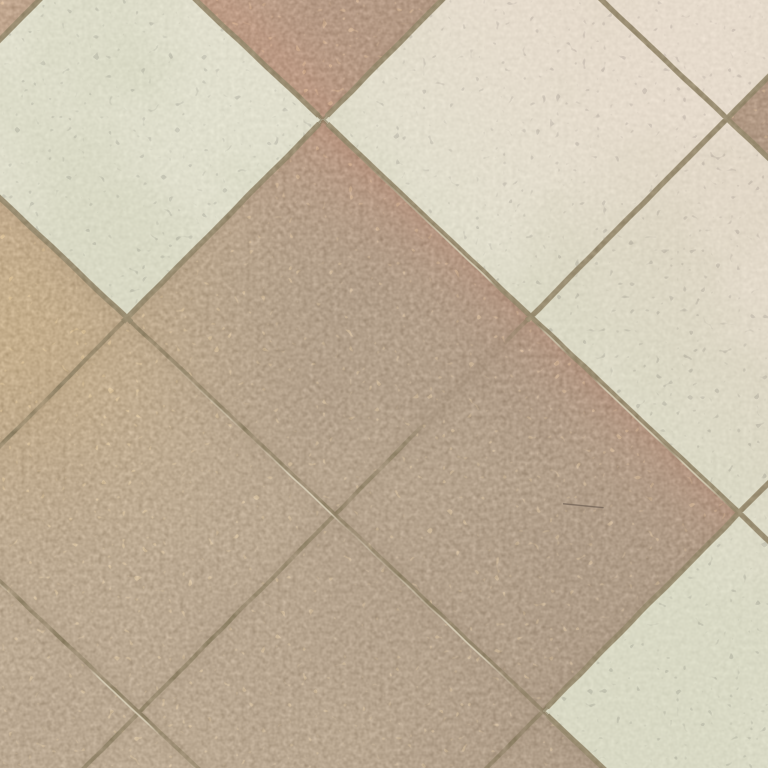
A Shadertoy shader for this texture:

```glsl
#define CORNER vec2(0.4206, 0.8438)
#define AXIS_U vec2(0.2708, -0.2559)
#define AXIS_V vec2(-0.2552, -0.2578)
#define TILE_SIZE 0.367
#define GROUT_HALF 0.0034
#define GRAIN_SCALE 150.0
#define GRAIN_AMOUNT 0.10
#define TAN_DARK vec3(0.685, 0.612, 0.532)
#define TAN_LIGHT vec3(0.735, 0.665, 0.575)
#define CREAM_DARK vec3(0.86, 0.845, 0.77)
#define CREAM_LIGHT vec3(0.89, 0.87, 0.805)
#define GROUT vec3(0.59, 0.54, 0.43)

vec2 hashGradient(vec2 p) {
    p = vec2(dot(p, vec2(127.1, 311.7)), dot(p, vec2(269.5, 183.3)));
    return 2.0 * fract(sin(p) * 43758.55) - 1.0;
}

float gradientNoise(vec2 p) {
    vec2 i = floor(p), f = fract(p);
    vec2 s = f * f * f * (f * (f * 6.0 - 15.0) + 10.0);
    vec2 e = vec2(1.0, 0.0);
    float a = dot(hashGradient(i), f);
    float b = dot(hashGradient(i + e), f - e);
    float c = dot(hashGradient(i + e.yx), f - e.yx);
    float d = dot(hashGradient(i + 1.0), f - 1.0);
    return mix(mix(a, b, s.x), mix(c, d, s.x), s.y);
}

float fbm(vec2 p) {
    float sum = 0.0, amp = 0.6;
    for (int k = 0; k < 4; k++) {
        sum += amp * gradientNoise(p);
        p = p * 2.03 + 17.3;
        amp *= 0.5;
    }
    return sum;
}

// Laying order: which cells hold a cream tile
float isCream(vec2 t) {
    vec2 c = floor(t);
    bool middleRow = c.y == 0.0 && mod(c.x, 3.0) == 2.0;
    bool upperRow = c.y == -1.0 && c.x >= 0.0;
    bool topRow = c.y == -2.0 && c.x <= 0.0;
    return middleRow || upperRow || topRow ? 1.0 : 0.0;
}

// Soft-edged stroke around a distance of zero
float stroke(float d, float halfWidth, float px) {
    return 1.0 - smoothstep(halfWidth - px, halfWidth + px, abs(d));
}

float segmentDistance(vec2 p, vec2 a, vec2 b) {
    vec2 ab = b - a;
    return length(p - a - ab * clamp(dot(p - a, ab) / dot(ab, ab), 0.0, 1.0));
}

vec3 tanTile(vec2 uv, vec2 t, float cloud) {
    float light = 1.0 - smoothstep(0.1, 0.75, uv.x + 0.25 * uv.y - 0.1);
    vec3 col = mix(TAN_DARK, TAN_LIGHT, clamp(light + cloud * 0.8, 0.0, 1.0));
    // Rosy rims beside the cream tiles, ochre at the left
    float rim = exp(-7.0 * abs(t.y)) + 0.6 * smoothstep(0.6, 0.95, uv.y);
    col += vec3(0.025, -0.025, -0.025) * min(rim, 1.2);
    float ochre = exp(-18.0 * dot(uv - vec2(0.0, 0.58), uv - vec2(0.0, 0.58)));
    return col + vec3(0.035, 0.015, -0.03) * ochre;
}

vec3 creamTile(vec2 uv, float cloud) {
    float light = smoothstep(-0.25, 0.25, cloud + 0.25 * (uv.y - 0.65));
    vec3 col = mix(CREAM_DARK, CREAM_LIGHT, light);
    float rose = smoothstep(1.1, 1.8, uv.x + uv.y);
    return col + vec3(0.012, -0.012, -0.005) * rose + vec3(-0.01, 0.006, 0.0) * (1.0 - rose);
}

void mainImage(out vec4 fragColor, in vec2 fragCoord) {
    vec2 uv = fragCoord / iResolution.xy;
    float px = 0.75 / iResolution.y;

    // Skewed tile coordinates and signed distances to the nearest seams
    vec2 t = inverse(mat2(AXIS_U, AXIS_V)) * (uv - CORNER);
    vec2 d = (t - round(t)) * TILE_SIZE + 0.0012 * gradientNoise(uv * 22.0);
    float cream = isCream(t);
    float creamSeam = max(isCream(t + 0.02), isCream(t - 0.02));

    float cloud = fbm(uv * 4.0);
    float grain = gradientNoise(uv * GRAIN_SCALE);
    float fine = gradientNoise(uv * GRAIN_SCALE * 1.7 + 40.0);
    vec3 col = mix(tanTile(uv, t, cloud), creamTile(uv, cloud), cream);

    // Speckled glaze: strong on tan, faint on cream
    col += (grain + 0.6 * fine) * GRAIN_AMOUNT * mix(1.0, 0.4, cream);
    float fleck = smoothstep(0.28, 0.5, gradientNoise(uv * 115.0 + 9.0));
    col += fleck * mix(vec3(0.09, 0.08, 0.05), vec3(-0.09, -0.09, -0.08), cream);

    // Dirt gathered along the seams of the tan tiles
    float edge = min(abs(d.x), abs(d.y));
    col -= 0.05 * exp(-edge * 130.0) * (0.6 + grain) * (1.0 - cream);

    // Grout, with one cross seam worn away in its middle
    float wornSpan = smoothstep(0.05, 0.16, t.y) * (1.0 - smoothstep(0.5, 0.68, t.y));
    float worn = round(t.x) == 1.0 ? wornSpan : 0.0;
    float width = GROUT_HALF * mix(0.75, 1.0, creamSeam);
    float patchy = clamp(0.68 + 0.9 * gradientNoise(uv * 45.0), 0.3, 0.95);
    float opacity = mix(patchy, 0.95, creamSeam);
    float cross = stroke(d.x, width, px) * (1.0 - worn);
    float groove = max(cross, stroke(d.y, width, px));
    vec3 groutColor = GROUT + 0.08 * grain - 0.04 * (1.0 - creamSeam);
    col = mix(col, groutColor, groove * opacity);

    // Pale chipped lip on the lower side of the long seams
    float lip = stroke(d.y - 0.0028, 0.0011, px) * step(-0.5, t.y);
    lip *= smoothstep(-0.15, 0.2, gradientNoise(uv * 14.0) + 0.12);
    lip *= smoothstep(0.1, 0.7, t.x) * (1.0 - smoothstep(1.8, 2.1, t.x));
    col = mix(col, vec3(0.87, 0.84, 0.75), 0.8 * lip);

    // Hairline scratch
    float scratch = segmentDistance(uv, vec2(0.734, 0.344), vec2(0.785, 0.339));
    col = mix(col, vec3(0.45, 0.39, 0.34), 0.8 * stroke(scratch, 0.0009, px));

    fragColor = vec4(clamp(col, 0.0, 1.0), 1.0);
}
```
